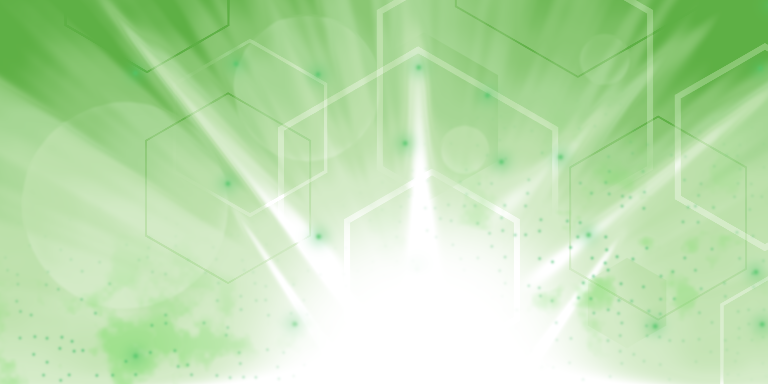
Give the GLSL for this background, as a WebGL 1 fragment shader.

```glsl
precision highp float;
uniform vec2 u_resolution;

const vec2 SOURCE = vec2(1.107, 0.02);
const vec3 WHITE = vec3(1.0);
const vec3 PALE = vec3(0.83, 0.92, 0.78);
const vec3 SOFT = vec3(0.74, 0.88, 0.67);
const vec3 LEAF = vec3(0.65, 0.84, 0.58);
const vec3 MOSS = vec3(0.54, 0.78, 0.45);
const vec3 DEEP = vec3(0.37, 0.69, 0.27);
const vec3 SPLASH = vec3(0.50, 0.87, 0.42);
const vec3 TEAL = vec3(0.25, 0.74, 0.42);
const float RAY_DEPTH = 0.30;
const float CLOUD_DEPTH = 0.16;
const float THIN = 0.0013;
const float THICK = 0.0065;

float hash(vec2 p) {
  vec3 q = fract(vec3(p.xyx) * 0.1031);
  q += dot(q, q.yzx + 33.33);
  return fract((q.x + q.y) * q.z);
}

float noise(vec2 p) {
  vec2 i = floor(p), f = fract(p);
  f = f * f * (3.0 - 2.0 * f);
  return mix(mix(hash(i), hash(i + vec2(1, 0)), f.x),
             mix(hash(i + vec2(0, 1)), hash(i + 1.0), f.x), f.y);
}

float fbm(vec2 p) {
  float sum = 0.0, amp = 0.53;
  for (int i = 0; i < 4; i++) {
    sum += amp * noise(p);
    p = p * 2.03 + 17.0;
    amp *= 0.5;
  }
  return sum;
}

// Signed distance to a hexagon standing on a corner
float hexagon(vec2 p, vec2 center, float halfWidth) {
  vec2 q = abs(p - center);
  return max(q.x, 0.5 * q.x + 0.866 * q.y) - halfWidth;
}

float outline(float d, float width) {
  float aa = 1.0 / u_resolution.y;
  return (1.0 - smoothstep(width, width + aa, abs(d))) * min(1.0, width / aa + 0.4);
}

float inside(float d, float blur) {
  return 1.0 - smoothstep(-blur, blur, d);
}

// Soft streak that fades out at both ends
float beam(vec2 p, vec2 a, vec2 b, float width) {
  vec2 ab = b - a;
  float t = clamp(dot(p - a, ab) / dot(ab, ab), 0.0, 1.0);
  float d = length(p - a - ab * t) / width;
  return exp(-d * d) * smoothstep(0.0, 0.25, t) * (1.0 - smoothstep(0.85, 1.0, t));
}

float disc(vec2 p, vec2 center, float radius) {
  float d = length(p - center) - radius;
  return inside(d, 0.006) * (0.75 + 0.25 * smoothstep(-0.03, 0.0, d));
}

// One jittered glowing dot in some cells of a grid
float dots(vec2 p, float cell, float chance, float radius) {
  vec2 id = floor(p / cell);
  vec2 jitter = 0.25 + 0.5 * vec2(hash(id + 3.7), hash(id + 41.3));
  float d = length(p - (id + jitter) * cell) / radius;
  return step(hash(id + 9.1), chance) * exp(-d * d * 1.5);
}

vec3 palette(float t) {
  vec3 c = mix(WHITE, PALE, smoothstep(0.0, 0.34, t));
  c = mix(c, SOFT, smoothstep(0.34, 0.50, t));
  c = mix(c, LEAF, smoothstep(0.50, 0.66, t));
  c = mix(c, MOSS, smoothstep(0.66, 0.82, t));
  return mix(c, DEEP, smoothstep(0.82, 1.0, t));
}

void main() {
  vec2 p = gl_FragCoord.xy / u_resolution * vec2(2.0, 1.0);
  vec2 d = p - SOURCE;
  float r = length(d), angle = atan(d.x, d.y);

  // Tone: 0 is white light, 1 is the deepest green
  float sides = 0.35 + 0.65 * smoothstep(0.0, 0.65, abs(d.x));
  float tone = 0.42 * smoothstep(0.17, 0.75, r)
             + 0.58 * smoothstep(0.3, 1.05, p.y) * sides;
  float reach = smoothstep(0.25, 1.0, r);
  float rays = 0.6 * noise(vec2(angle * 13.0, 2.0)) + 0.4 * noise(vec2(angle * 38.0, 7.0));
  tone += (rays - 0.5) * RAY_DEPTH * reach * smoothstep(0.0, 0.7, p.y);
  tone += (fbm(p * 3.5) - 0.5) * CLOUD_DEPTH * reach;

  // Pale discs
  tone -= 0.07 * disc(p, vec2(0.326, 0.466), 0.268);
  tone -= 0.08 * disc(p, vec2(0.80, 0.77), 0.19);
  tone -= 0.08 * disc(p, vec2(1.21, 0.61), 0.062);
  tone -= 0.06 * disc(p, vec2(1.575, 0.845), 0.065);

  // Filled and thin dark hexagons
  tone += 0.07 * inside(hexagon(p, vec2(1.104, 0.693), 0.193), 0.002) * smoothstep(0.95, 1.3, p.x);
  tone += 0.07 * inside(hexagon(p, vec2(1.633, 0.211), 0.102), 0.002);
  float dark = outline(hexagon(p, vec2(0.594, 0.510), 0.214), THIN)
             + outline(hexagon(p, vec2(0.383, 1.057), 0.212), THIN)
             + outline(hexagon(p, vec2(1.505, 1.167), 0.318), THIN)
             + outline(hexagon(p, vec2(1.714, 0.432), 0.229), THIN);
  tone += 0.15 * dark;

  // Light hexagon frames
  float frames = outline(hexagon(p, vec2(0.651, 0.667), 0.197), 0.003) * smoothstep(0.4, 0.8, p.x)
    + outline(hexagon(p, vec2(1.089, 0.458), 0.357), THICK) * smoothstep(0.4, 0.6, p.y)
    + outline(hexagon(p, vec2(1.341, 0.766), 0.352), THICK) * smoothstep(0.45, 0.75, p.y)
    + outline(hexagon(p, vec2(1.992, 0.617), 0.227), THICK)
    + outline(hexagon(p, vec2(2.083, 0.089), 0.203), 0.003)
    + 0.6 * outline(hexagon(p, vec2(1.125, 0.297), 0.221), THICK);
  tone -= 0.17 * frames;

  // Streaks of light
  tone -= 0.40 * beam(p, vec2(1.085, 1.0), vec2(1.112, -0.1), 0.027);
  tone -= 0.28 * beam(p, vec2(0.22, 1.06), vec2(0.96, 0.15), 0.014);
  tone -= 0.24 * beam(p, vec2(0.32, 0.98), vec2(0.92, 0.24), 0.022);
  tone -= 0.20 * beam(p, vec2(0.58, 0.50), vec2(0.88, 0.05), 0.010);
  tone -= 0.22 * beam(p, vec2(2.15, 0.88), vec2(1.34, 0.23), 0.020);
  tone -= 0.18 * beam(p, vec2(1.95, 1.04), vec2(1.25, 0.40), 0.028);
  tone -= 0.22 * beam(p, vec2(1.64, 0.42), vec2(1.38, 0.05), 0.011);
  tone -= 0.32 * exp(-p.y * 38.0) * exp(-d.x * d.x);
  vec3 color = palette(clamp(tone, 0.0, 1.0));

  // Splashes, droplets and glowing specks
  vec2 right = (p - vec2(1.58, 0.34)) * vec2(2.6, 4.0);
  vec2 left = (p - vec2(0.25, 0.08)) * vec2(2.2, 5.0);
  float region = exp(-dot(right, right)) + exp(-dot(left, left));
  float clear = smoothstep(0.25, 0.45, r);
  float splash = smoothstep(0.52, 0.72, fbm(p * 9.0 + 5.0)) * region;
  color = mix(color, SPLASH, 0.55 * splash * clear);
  color = mix(color, TEAL, 0.45 * dots(p, 0.034, 0.35, 0.006) * region * clear);
  float specks = 0.3 * dots(p, 0.23, 0.55, 0.035) + 0.45 * dots(p, 0.23, 0.55, 0.009);
  color = mix(color, mix(SPLASH, TEAL, 0.7), specks * clear);

  gl_FragColor = vec4(color, 1.0);
}
```
